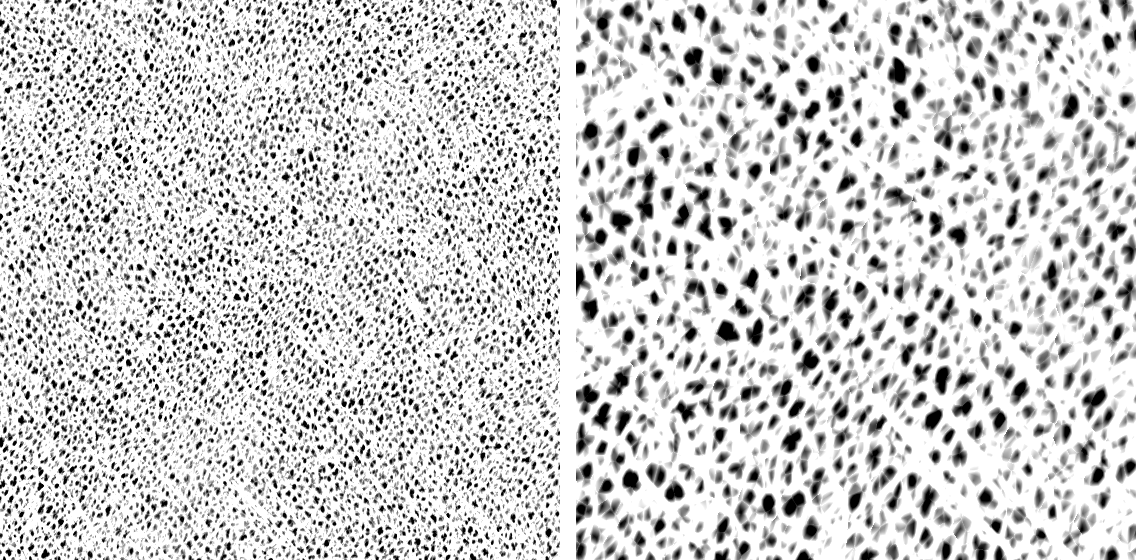
Left: the whole. Right: its middle third, enlarged.
Reproduce this texture procedurally as a Shadertoy shader.

```glsl
// Black and white leather grain: small dense pits crossed by fine pale creases.

vec2 hash2(vec2 cell) {
    vec3 h = fract(vec3(cell.xyx) * vec3(0.1031, 0.1030, 0.0973));
    h += dot(h, h.yzx + 33.33);
    return fract((h.xx + h.yz) * h.zy);
}

// x: depth inside a cell (0 on its wall), y: random value, zw: offset from its seed
vec4 cellular(vec2 p, float jitter) {
    vec2 base = floor(p), offset = vec2(0.0);
    float nearest = 9.0, second = 9.0, id = 0.0;
    for (int j = -1; j <= 1; j++) {
        for (int i = -1; i <= 1; i++) {
            vec2 cell = base + vec2(i, j);
            vec2 away = p - cell - mix(vec2(0.5), hash2(cell), jitter);
            float d = length(away);
            if (d < nearest) {
                second = nearest;
                nearest = d;
                offset = away;
                id = hash2(cell + 71.0).x;
            } else {
                second = min(second, d);
            }
        }
    }
    return vec4(second - nearest, id, offset);
}

// Broken, slightly wavy parallel lines running along dir
float creases(vec2 p, vec2 dir, float count) {
    dir = normalize(dir);
    float along = dot(p, dir);
    float across = dot(p, vec2(-dir.y, dir.x));
    float lane = across * count + 0.5 * sin(along * 9.0 + across * 5.0)
               + 0.2 * sin(along * 23.0 - across * 11.0);
    vec2 rnd = hash2(vec2(floor(lane), count));
    float d = abs(fract(lane) - mix(0.25, 0.75, rnd.x)) / count;
    float fade = smoothstep(-0.1, 0.8, sin(along * mix(8.0, 17.0, rnd.x) + 6.283 * rnd.y));
    return fade * (1.0 - smoothstep(0.0006, 0.0032, d));
}

// Slow variation over the hide, about -1 to 1
float region(vec2 p) {
    return 0.5 * sin(p.x * 9.0 + 2.0 * sin(p.y * 6.0 + 1.0))
         + 0.5 * sin(p.y * 11.0 - p.x * 5.0 + 1.5 * sin(p.x * 13.0));
}

void mainImage(out vec4 fragColor, in vec2 fragCoord) {
    vec2 p = fragCoord / iResolution.y;

    // Bend the grain gently, stretch it upright, and set its lattice on the diagonal
    vec2 bent = p + 0.010 * sin(p.yx * vec2(11.0, 8.0) + 1.5 * sin(p * 6.0 + 0.8))
                  + 0.002 * sin(p.yx * vec2(47.0, 41.0) + 3.0 * p);
    vec2 grain = vec2(bent.x - 0.12 * bent.y, 0.70 * bent.y);
    grain = mat2(0.75, 0.66, -0.66, 0.75) * grain;

    // Even pits, shaded darker on one side, with finer speckle inside
    vec4 pit = cellular(grain * 78.0, 0.8);
    vec4 speckle = cellular(grain * 133.0 + 19.0, 1.0);
    float ink = 1.7 * (pit.x - 0.27) * mix(0.6, 1.4, pit.y)
              - 0.4 * dot(pit.zw, vec2(0.75, 0.66))
              + 1.0 * (speckle.x - 0.28) + 0.2 * (speckle.y - 0.5);
    ink *= 1.05 + 0.2 * region(p);

    // Creases lift the surface to white
    ink -= 0.7 * creases(p, vec2(0.66, -0.75), 36.0);
    ink -= 0.45 * creases(p, vec2(0.72, 0.69), 25.0);
    ink -= 0.5 * creases(p, vec2(0.42, -0.91), 17.0);

    fragColor = vec4(vec3(clamp(0.93 - ink, 0.0, 1.0)), 1.0);
}
```
